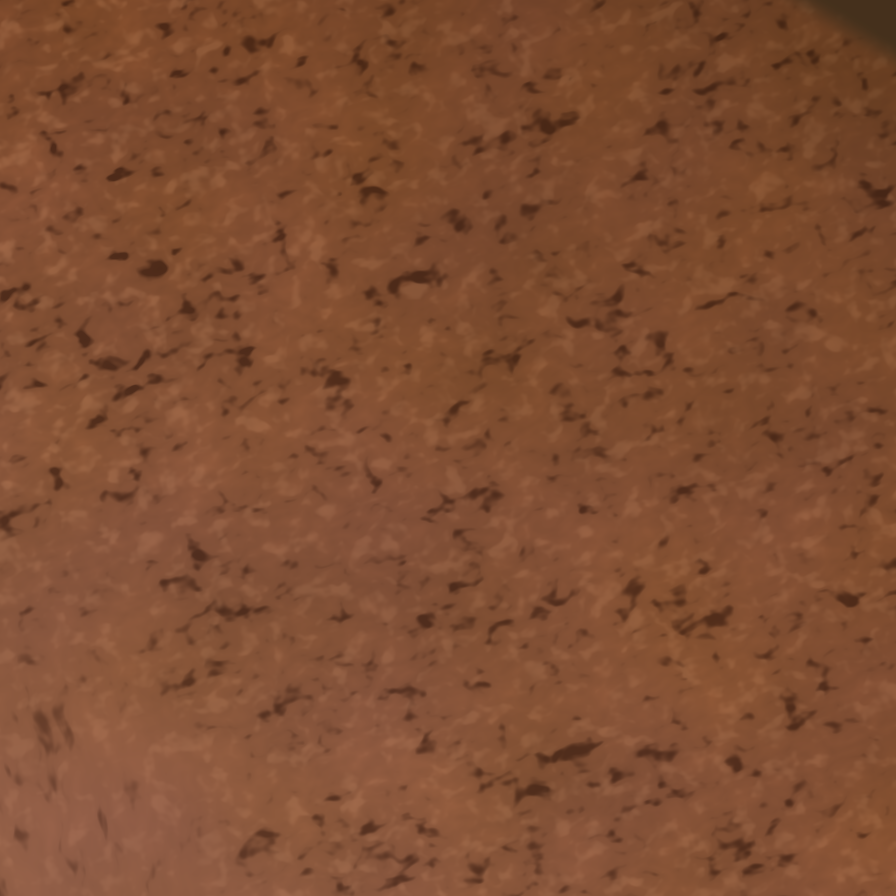
Write a WebGL 2 fragment shader that draws this texture.

```glsl
#version 300 es
precision highp float;

#define GRAIN_FREQ 36.0
#define GRAIN_STRETCH 1.45
#define GRAIN_ANGLE 0.35
#define STREAK_ANGLE 1.75
#define CLUSTER_FREQ 11.0
#define CLOUD_FREQ 4.5
#define FLECK_START 0.15
#define FLECK_FULL 0.52
#define FLECK_TINT vec3(0.66, 0.60, 0.57)
#define PALE_GAIN vec3(0.050, 0.046, 0.038)
#define CORNER_COLOR vec3(0.27, 0.19, 0.11)

uniform vec2 u_resolution;
out vec4 fragColor;

vec2 hashGradient(vec2 cell) {
    vec3 h = fract(cell.xyx * vec3(0.1031, 0.1030, 0.0973));
    h += dot(h, h.yzx + 33.33);
    float angle = 6.2832 * fract((h.x + h.y) * h.z);
    return vec2(cos(angle), sin(angle));
}

// Gradient noise, roughly -0.7 to 0.7
float gradientNoise(vec2 p) {
    vec2 cell = floor(p);
    vec2 f = fract(p);
    vec2 w = f * f * f * (f * (f * 6.0 - 15.0) + 10.0);
    vec2 e = vec2(1.0, 0.0);
    float a = dot(hashGradient(cell), f);
    float b = dot(hashGradient(cell + e.xy), f - e.xy);
    float c = dot(hashGradient(cell + e.yx), f - e.yx);
    float d = dot(hashGradient(cell + e.xx), f - e.xx);
    return mix(mix(a, b, w.x), mix(c, d, w.x), w.y);
}

// Rotated, stretched octaves with slightly ragged outlines
float grainField(vec2 p, float angle, float stretch) {
    float c = cos(angle);
    float s = sin(angle);
    vec2 q = mat2(c, -s, s, c) * p;
    q += 0.008 * vec2(gradientNoise(p * 28.0 + 5.3), gradientNoise(p * 28.0 + 71.9));
    q = q * vec2(1.0 / stretch, 1.0) * GRAIN_FREQ + 40.0;
    return 0.58 * gradientNoise(q)
         + 0.50 * gradientNoise(q * 1.93 + 17.0)
         + 0.24 * gradientNoise(q * 3.70 + 53.0);
}

// Warm base, rosier and lighter toward the lower left
vec3 baseColor(vec2 uv) {
    vec3 low = mix(vec3(0.570, 0.370, 0.275), vec3(0.515, 0.312, 0.200), uv.x);
    vec3 high = mix(vec3(0.480, 0.280, 0.165), vec3(0.450, 0.265, 0.150), uv.x);
    return mix(low, high, uv.y);
}

void main() {
    vec2 uv = gl_FragCoord.xy / u_resolution;
    vec2 p = gl_FragCoord.xy / min(u_resolution.x, u_resolution.y);

    // Regional changes in direction and contrast
    float streaked = 1.0 - smoothstep(0.12, 0.38, length(uv * vec2(1.0, 0.9)));
    float leftSide = 1.0 - smoothstep(0.05, 0.50, uv.x);
    float contrast = 1.0 + 0.30 * leftSide * smoothstep(0.35, 0.65, uv.y) - 0.35 * streaked;

    // Grain and clustering
    float field = mix(grainField(p, GRAIN_ANGLE, GRAIN_STRETCH),
                      grainField(p + 3.0, STREAK_ANGLE, 2.2), streaked);
    float cluster = gradientNoise(p * CLUSTER_FREQ + 9.0);
    float cloud = gradientNoise(p * CLOUD_FREQ + 23.0);
    float paleField = grainField(p + 7.0, GRAIN_ANGLE, 1.2) - 0.5 * field;

    vec3 color = baseColor(uv);
    color *= 1.0 + 0.07 * cloud - 0.07 * cluster;
    color.b += 0.025 * gradientNoise(p * 6.0 + 61.0);

    // Soft pale granules, then dark flecks
    float pale = smoothstep(0.02, 0.48, paleField);
    color += PALE_GAIN * pale * contrast;
    color *= 1.0 - 0.10 * field * contrast;
    float fleck = smoothstep(FLECK_START, FLECK_FULL, field + 0.32 * cluster);
    color = mix(color, color * FLECK_TINT, clamp(fleck * contrast, 0.0, 1.0));

    // Shaded upper right corner with a soft edge
    float cornerDistance = dot(uv - vec2(0.94, 0.965), vec2(0.52, 0.85));
    color *= 1.0 - 0.10 * smoothstep(-0.22, 0.0, cornerDistance);
    color = mix(color, CORNER_COLOR, smoothstep(-0.012, 0.022, cornerDistance));

    fragColor = vec4(color, 1.0);
}
```
